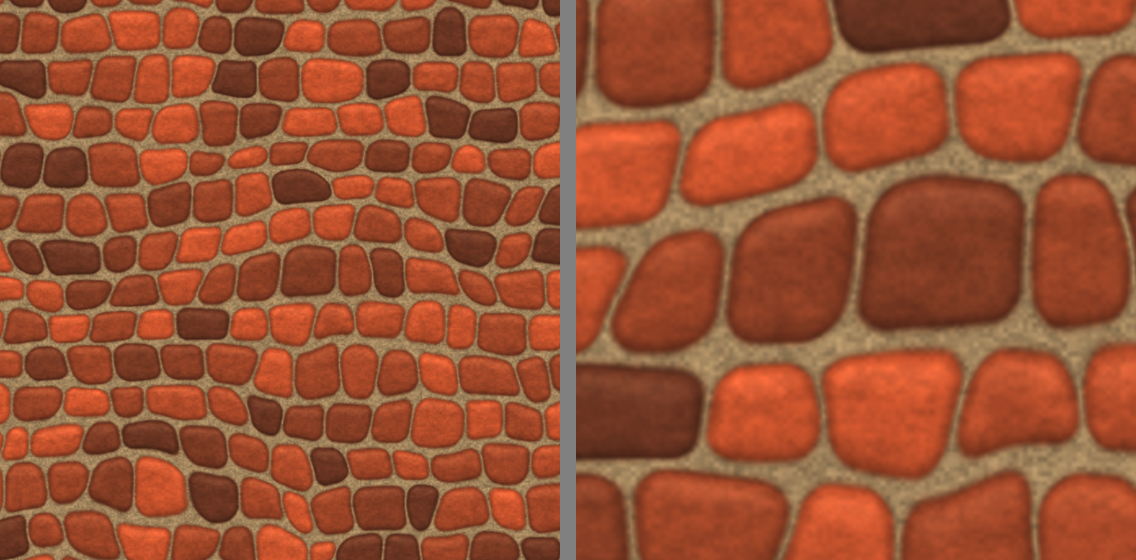
Left: the whole. Right: its middle third, enlarged.
Reproduce this texture procedurally as a Shadertoy shader.

```glsl
// Wavy courses of rounded clay cobbles set in sandy mortar.
// Each stone is a rounded box with slanted, jittered sides shared with its
// neighbours; its distance field drives the dome shading and joint shadow.

const vec2  CELLS        = vec2(12.7, 13.0);  // stones across, courses up
const vec2  WARP         = vec2(0.35, 0.80);  // slow bending of the courses
const float WOBBLE       = 0.15;              // small outline irregularity
const float SIDE_JITTER  = 0.40;
const float SIDE_SLANT   = 0.52;
const float COURSE_WAVE  = 0.52;
const float JOINT        = 0.030;             // half width of upright joints
const float BED          = 0.028;             // least half width of bed joints
const float BED_VARIANCE = 0.065;
const float BULGE        = 0.10;
const float DOME_WIDTH   = 0.30;
const float EDGE_SOFT    = 0.032;

const vec3 DARK_CLAY   = vec3(0.415, 0.205, 0.130);
const vec3 RED_CLAY    = vec3(0.610, 0.265, 0.150);
const vec3 ORANGE_CLAY = vec3(0.790, 0.325, 0.175);
const vec3 SHEEN       = vec3(0.06, 0.06, 0.05);
const vec3 SAND        = vec3(0.635, 0.520, 0.365);
const vec3 JOINT_SHADE = vec3(0.86, 0.78, 0.76);

float hash(vec2 p) {
    vec3 q = fract(vec3(p.xyx) * 0.1031);
    q += dot(q, q.yzx + 33.33);
    return fract((q.x + q.y) * q.z);
}

float noise(vec2 p) {
    vec2 i = floor(p), f = fract(p);
    f = f * f * (3.0 - 2.0 * f);
    vec2 e = vec2(0.0, 1.0);
    return mix(mix(hash(i), hash(i + e.yx), f.x),
               mix(hash(i + e.xy), hash(i + e.yy), f.x), f.y);
}

vec2 noise2(vec2 p) {
    return vec2(noise(p + 40.0), noise(p + 91.7)) - 0.5;
}

// Height of the line between two courses
float courseLine(float row, float x) {
    return row + COURSE_WAVE * (noise(vec2(x * 0.8 + row * 17.3, row + 60.5)) - 0.5);
}

// Horizontal place of an upright joint at height y above the course middle
float sideLine(vec2 id, float y) {
    return id.x + SIDE_JITTER * (hash(id + 11.0) - 0.5)
                + SIDE_SLANT * (hash(id + 57.0) - 0.5) * y;
}

// The course shift keeps the bed lines in step between rows
float stoneDistance(vec2 p, vec2 id, float shift) {
    float y = p.y - id.y - 0.5;
    float along = p.x + shift;
    float left = sideLine(id, y), right = sideLine(id + vec2(1.0, 0.0), y);
    float x = along - id.x - 0.5;
    float low  = courseLine(id.y, p.x) + BED_VARIANCE * hash(id + 131.0);
    float high = courseLine(id.y + 1.0, p.x) - BED_VARIANCE * hash(id + 173.0);
    float radius = mix(0.17, 0.29, hash(id + 211.0));
    vec2 q = vec2(max(left - along, along - right) + JOINT + BULGE * y * y,
                  max(low - p.y, p.y - high) + BED + BULGE * x * x) + radius;
    return length(max(q, 0.0)) + min(max(q.x, q.y), 0.0) - radius;
}

// Nearest stone: distance in x, its cell in yz
vec3 nearestStone(vec2 p) {
    vec3 best = vec3(9.0, 0.0, 0.0);
    for (int j = -1; j <= 1; j++)
    for (int i = -1; i <= 1; i++) {
        float row = floor(p.y) + float(j);
        float shift = hash(vec2(row, 7.0));
        vec2 id = vec2(floor(p.x + shift) + float(i), row);
        float d = stoneDistance(p, id, shift);
        if (d < best.x) best = vec3(d, id);
    }
    return best;
}

float dome(float d) {
    float t = 1.0 - clamp(-d / DOME_WIDTH, 0.0, 1.0);
    return 1.0 - t * t;
}

void mainImage(out vec4 fragColor, in vec2 fragCoord) {
    vec2 cell = fragCoord / iResolution.y * CELLS + 20.0;
    vec2 p = cell + WARP * noise2(cell * 0.23) + WOBBLE * noise2(cell * 1.5);
    vec3 stone = nearestStone(p);
    float d = stone.x, depth = -d;

    // Grain shared by clay and sand
    float mottle = noise(cell * vec2(5.0, 8.0)) - 0.5;
    float grain  = noise(cell * vec2(13.0, 17.0)) - 0.5;
    float speck  = noise(cell * 27.0 + 9.0) - 0.5;

    // Clay: tone per stone, lit from above, dark at the rim
    float tone = hash(stone.yz + 303.0);
    vec3 clay = mix(DARK_CLAY, RED_CLAY, smoothstep(0.08, 0.42, tone));
    clay = mix(clay, ORANGE_CLAY, smoothstep(0.48, 0.90, tone));
    float rise = 0.05;
    float above = dome(nearestStone(p + vec2(0.0, rise)).x);
    float facing = clamp((dome(d) - above) / rise * DOME_WIDTH * 0.5, -1.0, 1.0);
    clay *= mix(0.76, 1.0, smoothstep(-0.01, 0.12, depth)) * (1.0 + 0.17 * facing);
    clay += SHEEN * max(facing, 0.0) * smoothstep(0.05, 0.14, depth);
    clay *= 1.0 + 0.12 * mottle + 0.12 * grain + 0.08 * speck;

    // Mortar: sand shaded warmly where it meets the stones
    vec3 mortar = SAND * mix(JOINT_SHADE, vec3(1.0), smoothstep(0.0, 0.07, d));
    mortar *= 1.0 + 0.08 * mottle + 0.18 * grain + 0.22 * speck;

    float soft = max(EDGE_SOFT, CELLS.y / iResolution.y);
    fragColor = vec4(mix(clay, mortar, smoothstep(-soft, soft, d)), 1.0);
}
```
